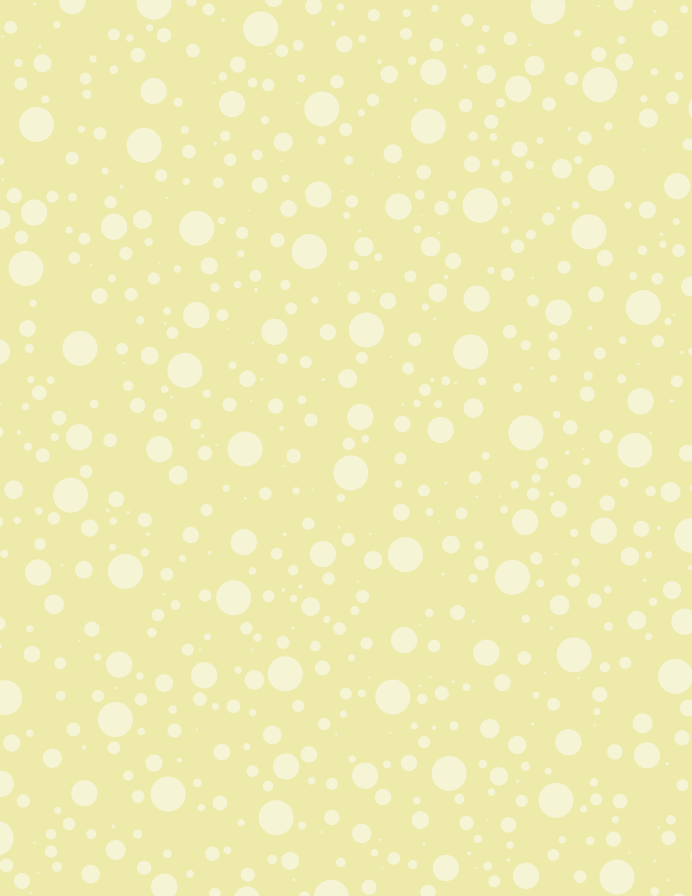
Give the GLSL for this pattern, as a Shadertoy shader.

```glsl
const vec3 GROUND = vec3(0.929, 0.918, 0.667);
const vec3 DOT = vec3(0.961, 0.957, 0.831);

// Lengths are fractions of the canvas width, y pointing down
const mat2 LATTICE = mat2(0.236, 0.147, 0.172, -0.176);
const vec2 ORIGIN = vec2(0.525, 0.476);
const float WOBBLE = 0.010;
const float GAP = 0.006;
const float EDGE_PIXELS = 0.6;

// Big dots of one lattice cell: offset, radius
const vec3 MOTIF[4] = vec3[4](
    vec3(0.000,  0.000, 0.0253), vec3(0.154,  0.032, 0.0253),
    vec3(0.167, -0.047, 0.0190), vec3(0.283, -0.029, 0.0190));

// Scattered dots: pitch, jitter, smallest radius, largest radius
const vec4 LAYERS[3] = vec4[3](
    vec4(0.0615, 0.52, 0.0086, 0.0145),
    vec4(0.0510, 0.60, 0.0052, 0.0078),
    vec4(0.0640, 0.90, 0.0015, 0.0036));

vec3 hash3(vec2 cell, float seed) {
    vec3 q = fract(vec3(cell, seed + 3.7) * vec3(0.1031, 0.1030, 0.0973));
    q += dot(q, q.yxz + 33.33);
    return fract((q.xxy + q.yzz) * q.zyx);
}

mat2 layerTurn(int rank) {
    float angle = 0.55 + 1.1 * float(rank);
    return mat2(cos(angle), sin(angle), -sin(angle), cos(angle));
}

// Distance to the big dots on the skewed, slightly uneven lattice
float motifDistance(vec2 p) {
    float nearest = 1.0;
    for (int i = 0; i < 4; i++) {
        vec2 local = p - ORIGIN - MOTIF[i].xy;
        vec2 cell = floor(inverse(LATTICE) * local + 0.5);
        vec2 shift = WOBBLE * (hash3(cell, float(i)).xy - 0.5);
        nearest = min(nearest, length(local - LATTICE * cell - shift) - MOTIF[i].z);
    }
    return nearest;
}

// Centre and radius of the scattered dot in one cell
vec3 scatteredDot(vec2 cell, int rank) {
    vec4 layer = LAYERS[rank];
    vec3 h = hash3(cell, 11.0 + 7.0 * float(rank));
    vec2 centre = (cell + 0.5 + layer.y * (h.xy - 0.5)) * layer.x;
    return vec3(layerTurn(rank) * centre, mix(layer.z, layer.w, h.z * h.z));
}

vec2 layerCell(vec2 p, int rank) {
    return floor(p * layerTurn(rank) / LAYERS[rank].x);
}

// Distance to every dot of a rank above the given one
float largerDistance(vec2 p, int rank) {
    float nearest = motifDistance(p);
    for (int k = 0; k < rank; k++) {
        vec2 home = layerCell(p, k);
        for (int i = 0; i < 9; i++) {
            vec3 spot = scatteredDot(home + vec2(i % 3 - 1, i / 3 - 1), k);
            nearest = min(nearest, length(p - spot.xy) - spot.z);
        }
    }
    return nearest;
}

// Distance to those dots of a layer that keep clear of larger ones
float scatterDistance(vec2 p, int rank, float edge) {
    float nearest = 1.0;
    vec2 home = layerCell(p, rank);
    for (int i = 0; i < 9; i++) {
        vec3 spot = scatteredDot(home + vec2(i % 3 - 1, i / 3 - 1), rank);
        float d = length(p - spot.xy) - spot.z;
        if (d < edge && largerDistance(spot.xy, rank) > spot.z + GAP) {
            nearest = min(nearest, d);
        }
    }
    return nearest;
}

void mainImage(out vec4 fragColor, in vec2 fragCoord) {
    vec2 p = vec2(fragCoord.x, iResolution.y - fragCoord.y) / iResolution.x;
    float edge = EDGE_PIXELS / iResolution.x;

    float d = motifDistance(p);
    for (int rank = 0; rank < 3; rank++) {
        d = min(d, scatterDistance(p, rank, edge));
    }

    float cover = 1.0 - smoothstep(-edge, edge, d);
    fragColor = vec4(mix(GROUND, DOT, cover), 1.0);
}
```
